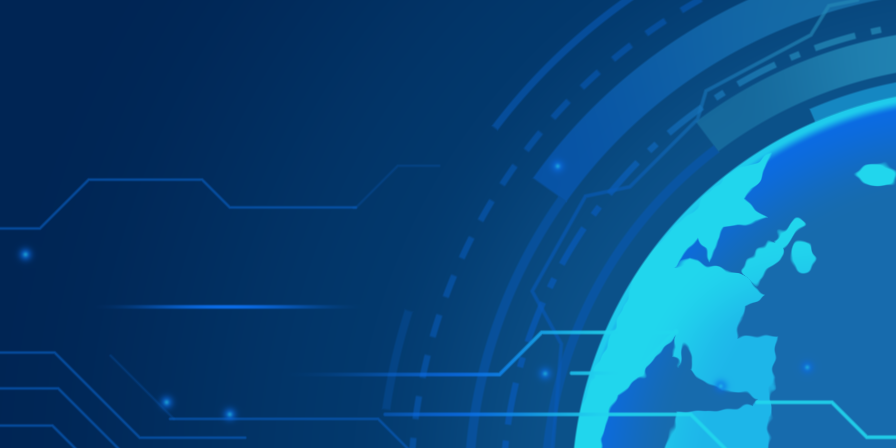
Give the GLSL for this background, as a WebGL 2 fragment shader.

```glsl
#version 300 es
precision highp float;
// Glowing globe at the lower right with orbit rings and circuit traces on deep blue.
uniform vec2 u_resolution;
out vec4 fragColor;

const int N = 10;
const float EDGE = .003, RADIUS = .901;
const vec2 CENTER = vec2(2.177, -.099);
const vec3 NAVY = vec3(0, .145, .33), DEEP = vec3(.01, .225, .43), HAZE = vec3(.045, .32, .54);
const vec3 BLUE = vec3(.03, .35, .72), TEAL = vec3(.14, .54, .72), OCEAN = vec3(.09, .42, .68);
const vec3 SHORE = vec3(.04, .42, .9), SKY = vec3(.11, .67, .91), CYAN = vec3(.13, .84, .93);

// Coast outlines and the angular line between the rings
const vec2 LAND[N] = vec2[N](vec2(1.25, -.02), vec2(1.42, .39), vec2(1.54, .417), vec2(1.65, .39), vec2(1.71, .34),
  vec2(1.66, .31), vec2(1.65, .25), vec2(1.737, .245), vec2(1.724, .14), vec2(1.716, -.02));
const vec2 SEA[N] = vec2[N](vec2(1.33, -.02), vec2(1.375, .115), vec2(1.43, .16), vec2(1.51, .255), vec2(1.495, .2),
  vec2(1.615, .125), vec2(1.69, .115), vec2(1.68, .094), vec2(1.51, .078), vec2(1.484, -.02));
const vec2 CAPE[N] = vec2[N](vec2(1.41, .39), vec2(1.52, .505), vec2(1.63, .61), vec2(1.724, .66), vec2(1.667, .55),
  vec2(1.706, .51), vec2(1.62, .49), vec2(1.578, .42), vec2(1.557, .466), vec2(1.49, .385));
const vec2 ORBIT[N] = vec2[N](vec2(1.914, 1), vec2(1.85, .987), vec2(1.81, .922), vec2(1.576, .797), vec2(1.557, .734),
  vec2(1.406, .583), vec2(1.307, .562), vec2(1.188, .35), vec2(1.253, .232), vec2(1.23, -.05));
const vec2 SPARKS[7] = vec2[7](vec2(.057, .432), vec2(.372, .102), vec2(.513, .075),
  vec2(1.217, .166), vec2(1.245, .629), vec2(1.802, .18), vec2(1.609, .138));

float cover(float d) { return 1. - smoothstep(-EDGE, EDGE, d); }

float hash(vec2 p) {
  vec3 q = fract(p.xyx * .1031);
  q += dot(q, q.yzx + 33.33);
  return fract((q.x + q.y) * q.z);
}

float noise(vec2 p) {
  vec2 i = floor(p), f = smoothstep(0., 1., p - i), e = vec2(1, 0);
  return mix(mix(hash(i), hash(i + e), f.x), mix(hash(i + e.yx), hash(i + 1.), f.x), f.y);
}

float segment(vec2 p, vec2 a, vec2 b) {
  vec2 v = b - a;
  return length(p - a - v * clamp(dot(p - a, v) / dot(v, v), 0., 1.));
}

float polygon(vec2 p, vec2 v[N]) {
  float d = 9., side = 1.;
  for (int i = 0; i < N; i++) {
    vec2 a = v[i], b = v[(i + 1) % N];
    d = min(d, segment(p, a, b));
    if ((a.y > p.y) != (b.y > p.y) && p.x < mix(a.x, b.x, (p.y - a.y) / (b.y - a.y))) side = -side;
  }
  return side * d;
}

float ellipse(vec2 p, vec2 c, vec2 r) { return (length((p - c) / r) - 1.) * min(r.x, r.y); }

// Horizontal run, 45 degree bend, second horizontal run
float trace(vec2 p, float x, float y, float bend, float rise, float end) {
  vec2 b = vec2(bend, y), c = b + vec2(abs(rise), rise);
  return min(segment(p, vec2(x, y), b), min(segment(p, b, c), segment(p, c, vec2(end, c.y))));
}

// Ring between two radii and two angles; q holds radius and angle
float arc(vec2 q, float inner, float outer, float from, float to) {
  return cover(max(max(inner - q.x, q.x - outer), max(from - q.y, q.y - to)));
}

float dashes(vec2 q, float period, float phase, float duty) {
  return cover((abs(fract(q.y / period + phase) - .5) - duty * .5) * period);
}

vec3 addRings(vec3 c, vec2 p, vec2 q) {
  vec3 tint = mix(BLUE, TEAL, smoothstep(.6, 1.3, q.y));
  c = mix(c, BLUE, .6 * arc(q, 1.338, 1.354, .649, 3.));
  c = mix(c, BLUE, .3 * arc(q, 1.319, 1.337, .14, .31));
  c = mix(c, BLUE, .6 * arc(q, 1.253, 1.267, -1., 3.) * dashes(q, .0744, .476, .55));
  c = mix(c, mix(BLUE, tint, .7), .7 * arc(q, 1.12, 1.211, .618, 3.));
  c = mix(c, BLUE, .5 * arc(q, 1.12, 1.141, -1., .618));
  float dash = max(dashes(q, .18, .45, .5), dashes(q, .18, .95, .12));
  c = mix(c, tint, .75 * arc(q, 1.047, 1.061, -1., 3.) * dash);
  c = mix(c, TEAL, (.45 + .4 * smoothstep(1., 1.4, q.y)) * arc(q, .953, 1.036, .925, 3.));
  c = mix(c, BLUE, .55 * arc(q, .95, .97, -1., .925));
  c = mix(c, SKY, .6 * arc(q, .9, .932, 1.163, 3.));
  float d = 9.;
  for (int i = 1; i < N; i++) d = min(d, segment(p, ORBIT[i - 1], ORBIT[i]));
  return mix(c, tint, .65 * cover(d - .004));
}

vec3 globe(vec2 p, float depth) {
  vec2 q = p + .016 * (vec2(noise(p * 45.), noise(p * 45. + 17.)) - .5);
  float d = max(polygon(q, LAND), -polygon(q, SEA));
  d = max(d, -ellipse(q, vec2(1.531, .198), vec2(.014, .037)));
  d = min(d, polygon(q, CAPE));
  d = min(d, segment(q, vec2(1.68, .39), vec2(1.73, .44)) - .022);
  d = min(d, segment(q, vec2(1.74, .46), vec2(1.78, .5)) - .014);
  d = min(d, ellipse(q, vec2(1.792, .427), vec2(.023, .036)));
  d = min(d, ellipse(q, vec2(1.958, .609), vec2(.045, .024)));
  float shade = smoothstep(.08, .3, depth) * (1. - smoothstep(.25, .5, p.y));
  vec3 c = mix(SHORE, OCEAN, smoothstep(0., .22, depth));
  c = mix(c, mix(CYAN, SKY, .75 * shade), cover(d));
  return mix(c, CYAN, .9 - .9 * smoothstep(.008, .034, depth));
}

vec3 addTraces(vec3 c, vec2 p) {
  float d = min(trace(p, -.1, .49, .089, .109, .45), trace(p, .45, .599, .451, -.062, .794));
  d = min(d, min(trace(p, -.1, .213, .122, -.19, .547), trace(p, -.1, .133, .13, -.15, .3)));
  d = min(d, min(trace(p, -.1, .05, .117, -.06, .3), trace(p, .38, .065, .844, -.08, .95)));
  c = mix(c, BLUE, .7 * cover(d - .0028));
  d = min(trace(p, .79, .536, .794, .094, .98), segment(p, vec2(.247, .206), vec2(.388, .065)));
  c = mix(c, BLUE, .3 * cover(d - .0025));
  d = segment(p, vec2(.2, .315), vec2(.82, .315));
  c = mix(c, SHORE, cover(d - .004) * (1. - smoothstep(0., .31, abs(p.x - .508))));
  d = min(trace(p, .62, .164, 1.115, .094, 1.51), trace(p, .86, .075, 1.542, -.08, 1.65));
  d = min(d, min(trace(p, 1.276, .167, 1.414, .094, 1.51), trace(p, 1.69, .102, 1.857, -.078, 2.05)));
  vec3 glow = mix(SHORE, CYAN, smoothstep(1., 1.4, p.x));
  return mix(c, glow, .9 * cover(d - .004) * smoothstep(.62, 1.1, p.x));
}

void main() {
  vec2 p = gl_FragCoord.xy / u_resolution.y, d = p - CENTER, q = vec2(length(d), atan(d.y, -d.x));
  vec3 c = mix(DEEP, NAVY, smoothstep(1.25, 2.25, q.x));
  c = addRings(mix(HAZE, c, smoothstep(.88, 1.42, q.x)), p, q);
  c = mix(c, globe(p, RADIUS - q.x), cover(q.x - RADIUS));
  c = addTraces(c, p);
  for (int i = 0; i < 7; i++) {
    float s = length(p - SPARKS[i]);
    c = mix(c, mix(SHORE, SKY, exp(-s * s * 3e4)), .8 * exp(-s * s * 5500.));
  }
  fragColor = vec4(c, 1);
}
```
